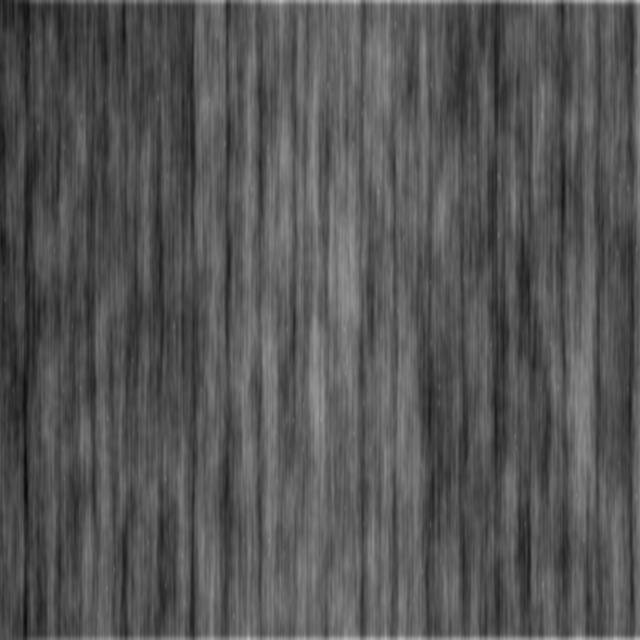
Give the GLSL for this texture, as a WebGL 2 fragment shader.

```glsl
#version 300 es
precision highp float;
// Weathered grey timber boards standing upright, with dark soft seams between.
// Each board has its own tone and mottling from stretched gradient noise; fine
// vertical grain, pale flecks and a light rim at the borders lie over them all.

#define BOARD_WIDTH 0.0526
#define SEAM_OFFSET 0.0395
#define BASE_GREY 0.345
#define TONE_RANGE 0.1
#define MOTTLE 0.19
#define STREAKS 0.135
#define FINE_GRAIN 0.085
#define SEAM_DEPTH 0.19
#define FLECK_GAIN 0.085
#define RIM_GAIN 0.24

uniform vec2 u_resolution;
out vec4 fragColor;

float hash(vec2 cell) {
    uvec2 q = uvec2(ivec2(cell)) * uvec2(1597334673u, 3812015801u);
    uint n = (q.x ^ q.y) * 1597334673u;
    n = (n ^ (n >> 16u)) * 2246822519u;
    n ^= n >> 13u;
    return float(n >> 8u) / 16777216.0;
}

float slope(vec2 cell, vec2 offset) {
    float angle = 6.28318 * hash(cell);
    return dot(vec2(cos(angle), sin(angle)), offset);
}

float gradientNoise(vec2 p) {
    vec2 i = floor(p), f = p - i;
    vec2 u = f * f * f * (f * (f * 6.0 - 15.0) + 10.0);
    vec2 e = vec2(1.0, 0.0);
    float low = mix(slope(i, f), slope(i + e.xy, f - e.xy), u.x);
    float high = mix(slope(i + e.yx, f - e.yx), slope(i + e.xx, f - e.xx), u.x);
    return mix(low, high, u.y);
}

float fbm(vec2 p) {
    float sum = 0.0, gain = 0.75;
    for (int k = 0; k < 4; k++) {
        sum += gain * gradientNoise(p);
        p = p * vec2(1.9, 2.1) + vec2(17.3, 9.7);
        gain *= 0.62;
    }
    return sum;
}

// Tone and mottling of one board
float board(float id, vec2 p) {
    float tone = TONE_RANGE * (hash(vec2(id, 71.0)) - 0.5);
    vec2 shift = vec2(3.7, 13.1) * id;
    return tone + MOTTLE * fbm(p * vec2(19.0, 4.5) + shift);
}

// Vertical fibres, from wide streaks to hair lines
float grain(vec2 p) {
    float wide = gradientNoise(p * vec2(68.0, 1.6) + 31.0);
    float narrow = gradientNoise(p * vec2(125.0, 4.0) + 57.0);
    float fine = gradientNoise(p * vec2(215.0, 11.0) + 83.0);
    float dust = gradientNoise(p * vec2(190.0, 45.0) + 11.0);
    return STREAKS * (wide + 0.5 * narrow) + FINE_GRAIN * (fine + 0.5 * dust);
}

// Dark line with a soft halo, d in board widths from the seam
float seam(float id, float d, float y) {
    float strength = mix(0.3, 1.0, hash(vec2(id, 23.0)));
    float wear = 0.85 + 0.8 * gradientNoise(vec2(id * 5.3 + 0.4, y * 6.0));
    float core = exp(-pow(d / 0.075, 2.0));
    float halo = exp(-pow(d / 0.21, 2.0));
    return SEAM_DEPTH * strength * wear * (0.7 * core + 0.35 * halo);
}

// Sparse pale upright flecks, one at most per cell
float flecks(vec2 p) {
    vec2 g = p * vec2(75.0, 42.0);
    vec2 cell = floor(g);
    vec2 centre = 0.35 + 0.3 * vec2(hash(cell + 301.0), hash(cell + 607.0));
    float chosen = smoothstep(0.93, 1.0, hash(cell + 907.0));
    vec2 d = (g - cell - centre) / vec2(0.13, 0.2);
    return chosen * exp(-dot(d, d));
}

void main() {
    vec2 p = gl_FragCoord.xy / u_resolution;
    float s = (p.x - SEAM_OFFSET) / BOARD_WIDTH;
    float id = floor(s + 0.5);
    float d = s - id;

    // Boards joined at the nearest seam
    float grey = BASE_GREY;
    grey += mix(board(id - 1.0, p), board(id, p), smoothstep(-0.07, 0.07, d));
    grey += grain(p) - seam(id, d, p.y) + FLECK_GAIN * flecks(p);

    // Broad light: paler centre, dim left side and upper left
    grey += 0.055 * exp(-pow((p.x - 0.51) / 0.17, 2.0));
    grey -= 0.1 * (1.0 - smoothstep(0.0, 0.15, p.x));
    grey -= 0.04 * smoothstep(0.5, 1.0, p.y) * (1.0 - smoothstep(0.0, 0.45, p.x));

    // Thin pale rim, strongest at top and bottom
    float edgeY = min(p.y, 1.0 - p.y);
    float rim = exp(-pow(edgeY / 0.006, 2.0)) * mix(0.6, 1.2, p.x);
    rim += 0.35 * exp(-pow((1.0 - p.x) / 0.005, 2.0));
    grey += RIM_GAIN * rim * smoothstep(0.0, 0.06, p.x);

    fragColor = vec4(vec3(clamp(grey, 0.03, 0.9)), 1.0);
}
```
